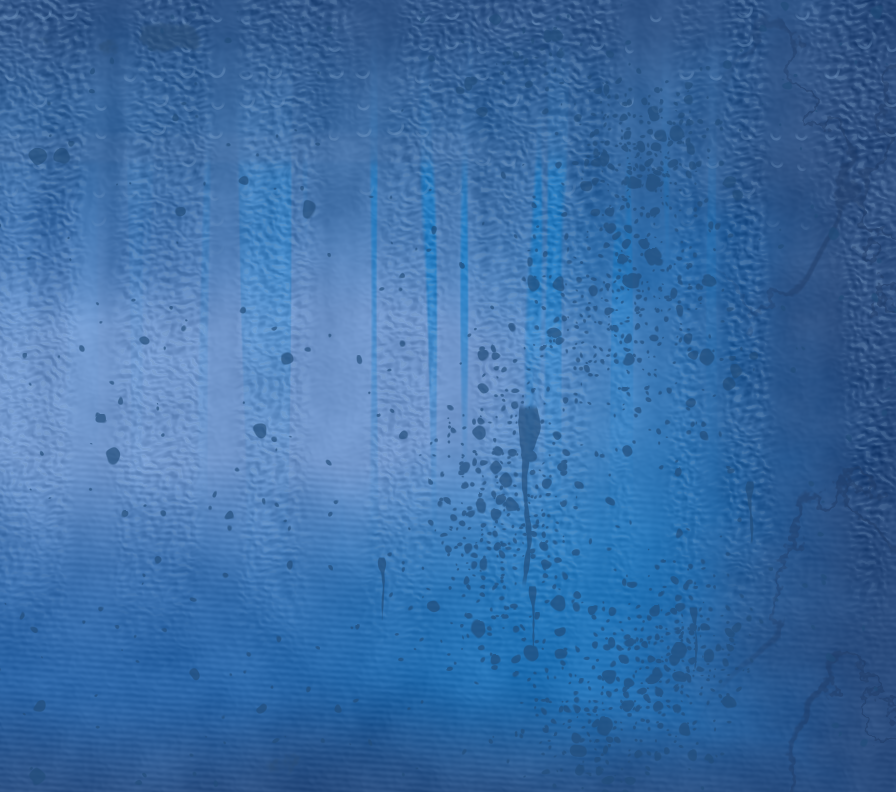
Write a Shadertoy shader that draws this texture.

```glsl
vec2 hash2(vec2 p) {
    vec3 q = fract(p.xyx * vec3(.1031, .1030, .0973));
    q += dot(q, q.yzx + 33.33);
    return fract((q.xx + q.yz) * q.zy);
}

float gradDot(vec2 cell, vec2 offset) {
    float a = 6.2832 * hash2(cell).x;
    return dot(vec2(cos(a), sin(a)), offset);
}

float noise(vec2 p) {
    vec2 i = floor(p), f = p - i;
    vec2 w = f * f * f * (f * (f * 6. - 15.) + 10.);
    vec2 e = vec2(1, 0);
    return mix(mix(gradDot(i, f), gradDot(i + e, f - e), w.x),
               mix(gradDot(i + e.yx, f - e.yx), gradDot(i + 1., f - 1.), w.x), w.y);
}

float fbm(vec2 p) {
    float sum = 0., amp = .6;
    for (int i = 0; i < 5; i++) {
        sum += amp * noise(p);
        p = mat2(1.6, 1.2, -1.2, 1.6) * p + 7.3;
        amp *= .55;
    }
    return sum;
}

float glow(vec2 uv, vec2 centre, vec2 size) {
    vec2 d = (uv - centre) / size;
    return exp(-dot(d, d));
}

// How likely stains are in each part of the wall
float stainDensity(vec2 uv) {
    float d = glow(uv, vec2(.72, .82), vec2(.06, .06));
    d += .6 * glow(uv, vec2(.71, .62), vec2(.08, .13));
    d += .8 * glow(uv, vec2(.56, .36), vec2(.06, .14));
    d += .9 * glow(uv, vec2(.75, .17), vec2(.06, .09));
    d += .6 * glow(uv, vec2(.66, .09), vec2(.07, .08));
    d += .4 * glow(uv, vec2(.60, .94), vec2(.06, .03));
    return .6 * d + .012;
}

float stains(vec2 p, float aspect) {
    float cover = 0., scale = 32.;
    vec2 warp = vec2(noise(p * 60.), noise(p * 60. + 40.)) * .005;
    for (int i = 0; i < 4; i++) {
        vec2 q = (p + warp) * scale + float(i) * 17.3;
        vec2 id = floor(q), h = hash2(id), k = hash2(id + 91.);
        vec2 centre = (id + .5 - float(i) * 17.3) / scale;
        vec2 d = (fract(q) - .5 - (h - .5) * .4) * vec2(1., .8 + .4 * k.y);
        float r = mix(.12, .33, h.y);
        float keep = step(k.x, stainDensity(centre / vec2(aspect, 1)));
        cover = max(cover, keep * (1. - smoothstep(-.0012, .0012, (length(d) - r) / scale)));
        scale *= 1.55;
    }
    // Thin runs with a swollen head
    for (int i = 0; i < 5; i++) {
        vec2 h = hash2(vec2(i, 5));
        vec2 head = i == 0 ? vec2(.665, .465) : vec2(.4 + .6 * h.x, .05 + .4 * h.y);
        float size = i == 0 ? 1. : .35, t = (head.y - p.y) / (.21 * size);
        float width = size * (.003 + .011 * exp(-t * t * 35.)) + noise(p * 70.) * .002;
        float x = abs(p.x - head.x - .008 * noise(vec2(p.y * 14., i)));
        float span = smoothstep(-.12, -.08, t) * (1. - smoothstep(.9, 1., t));
        cover = max(cover, span * (1. - smoothstep(-.001, .001, x - width)));
    }
    return cover;
}

// Pale crescents left by water drops
float drops(vec2 p) {
    vec2 q = p * 27., id = floor(q), h = hash2(id + 13.);
    vec2 d = fract(q) - .5 - (h - .5) * .35;
    float r = .12 + .14 * h.y;
    float rim = 1. - smoothstep(.02, .07, abs(length(d) - r));
    return step(h.x, .45) * rim * smoothstep(-.05, .15, -d.y + d.x * (h.y - .5));
}

void mainImage(out vec4 fragColor, in vec2 fragCoord) {
    vec2 uv = fragCoord / iResolution.xy, p = fragCoord / iResolution.y;
    float aspect = iResolution.x / iResolution.y;
    float cloud = fbm(p * 3.5), fine = fbm(p * 14.);

    // Broad washes of paint
    vec3 col = mix(vec3(.15, .38, .64), vec3(.11, .46, .73), glow(uv, vec2(.62, .38), vec2(.26, .45)));
    col = mix(col, vec3(.23, .41, .62), .85 * smoothstep(.5, .85, uv.y + .15 * cloud));
    float mist = glow(uv, vec2(.1, .5), vec2(.42, .2)) + .6 * glow(uv, vec2(.5, .53), vec2(.24, .19));
    col = mix(col, vec3(.44, .59, .80), clamp(mist * 1.1 + .3 * cloud * mist, 0., 1.));

    // Vertical runs of bright and dull paint
    float column = noise(vec2(p.x * 26., p.y * .7)) + .4 * noise(vec2(p.x * 65., p.y * 2.));
    float centreBand = glow(uv, vec2(.52, .7), vec2(.26, .23));
    float brightRun = smoothstep(.1, .24, column) * (1. - .75 * smoothstep(.77, .82, uv.y));
    col = mix(col, vec3(.08, .47, .76), .75 * brightRun * centreBand);
    col += .07 * column * smoothstep(.3, .7, uv.y);
    float ledge = smoothstep(.79, .8, uv.y) * (1. - smoothstep(.82, .84, uv.y));
    col = mix(col, vec3(.33, .48, .68), .3 * ledge * (1. - smoothstep(.45, .65, uv.x)));

    // Dark borders
    float dark = smoothstep(.7, .98, uv.x + .1 * cloud);
    dark = max(dark, .9 * (1. - smoothstep(-.02, .16, uv.y + .04 * cloud)));
    dark = max(dark, .75 * smoothstep(.82, 1.02, uv.y + .08 * cloud));
    col = mix(col, vec3(.175, .30, .49), .92 * dark);
    col += .05 * cloud + .06 * fine;

    // Embossed grain gathered in columns
    vec2 g = p * vec2(105, 150) + fine * 2.;
    float grain = noise(g) - noise(g + vec2(.3, .45));
    float grainMask = smoothstep(-.15, .2, noise(vec2(p.x * 13., p.y * .6)) + .1) * smoothstep(.12, .45, uv.y);
    col += grain * (.02 + .10 * grainMask);
    col = mix(col, vec3(.38, .52, .66), .25 * grainMask * smoothstep(.25, .45, grain));

    // Fine slanted ribs on the lower half
    float slope = p.y + .07 * p.x;
    float ribs = sin(6.2832 * 125. * slope + .8 * cloud);
    col += .018 * ribs * (1. - smoothstep(.43, .46, slope)) * (1. - .5 * smoothstep(.5, .9, uv.x));

    // Cracks along the right side
    vec2 c = p * vec2(7, 3.2) + vec2(.5, .3) * fine;
    float crack = 1. - smoothstep(.008, .035, abs(noise(c) + .12 * fine));
    col = mix(col, vec3(.12, .23, .40), .5 * crack * smoothstep(.76, .92, uv.x));

    // Water drops, soft smudges and stains
    col = mix(col, vec3(.48, .63, .80), .35 * drops(p + .004 * fine) * smoothstep(.6, .85, uv.y));
    float smudge = glow(uv, vec2(.14, .95), vec2(.12, .03)) + glow(uv, vec2(.34, .03), vec2(.05, .03));
    col = mix(col, vec3(.16, .30, .46), .6 * smoothstep(.35, .5, smudge * (.5 + fine)));
    col = mix(col, vec3(.13, .30, .48), .68 * stains(p, aspect));
    fragColor = vec4(clamp(col, 0., 1.), 1);
}
```
